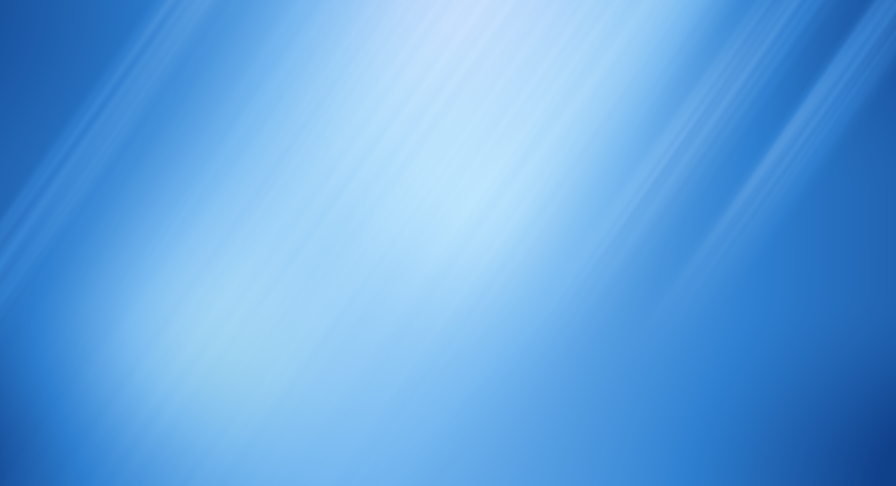
A Shadertoy shader for this background:

```glsl
const vec3 DEEP = vec3(0.06, 0.25, 0.54);
const vec3 AZURE = vec3(0.18, 0.50, 0.82);
const vec3 SKY = vec3(0.46, 0.72, 0.94);
const vec3 PALE = vec3(0.71, 0.88, 0.99);
const vec2 RAY_DIR = vec2(0.58, 0.815);

vec2 hashGradient(vec2 cell) {
    float h = fract(sin(dot(cell, vec2(127.1, 311.7))) * 43758.5);
    return vec2(cos(6.2832 * h), sin(6.2832 * h));
}

float gradientNoise(vec2 p) {
    vec2 i = floor(p), f = fract(p);
    vec2 u = f * f * f * (f * (f * 6.0 - 15.0) + 10.0);
    vec2 e = vec2(1.0, 0.0);
    float low = mix(dot(hashGradient(i), f),
                    dot(hashGradient(i + e.xy), f - e.xy), u.x);
    float high = mix(dot(hashGradient(i + e.yx), f - e.yx),
                     dot(hashGradient(i + e.xx), f - e.xx), u.x);
    return mix(low, high, u.y);
}

float glow(vec2 p, vec2 center, float radius) {
    vec2 d = (p - center) / radius;
    return exp(-dot(d, d));
}

// Soft band between two positions, with a separate softness for each side
float band(float x, float start, float end, float softStart, float softEnd) {
    return smoothstep(start, start + softStart, x)
         * (1.0 - smoothstep(end - softEnd, end, x));
}

// Fine parallel lines, stretched along the ray direction
float fibres(float across, float along) {
    return gradientNoise(vec2(across * 32.0, along * 0.8))
         + 0.8 * gradientNoise(vec2(across * 80.0 + 9.0, along * 1.2));
}

vec3 palette(float tone) {
    float t = clamp(tone, 0.0, 1.03) * 3.0;
    vec3 color = mix(DEEP, AZURE, min(t, 1.0));
    color = mix(color, SKY, clamp(t - 1.0, 0.0, 1.0));
    return mix(color, PALE, max(t - 2.0, 0.0));
}

void mainImage(out vec4 fragColor, in vec2 fragCoord) {
    vec2 uv = fragCoord / iResolution.xy;
    vec2 p = vec2(uv.x * 1.842, uv.y);
    float across = dot(p, vec2(RAY_DIR.y, -RAY_DIR.x));
    float along = dot(p, RAY_DIR);
    float side = p.x - 0.92;

    // Broad light falling off towards the sides and corners
    float tone = 0.51 * exp(-pow(abs(p.x - 0.92) / 0.92, 2.0));
    tone -= 0.25 * smoothstep(0.40, 0.0, p.y) * side * side;
    tone -= 0.10 * smoothstep(0.6, 1.0, p.y) * side * side;

    // Main diagonal beam, wider and fainter towards its foot
    float beamEnd = mix(0.95, 0.74, p.y);
    float beam = band(across, -0.32, beamEnd, 0.52, mix(0.50, 0.24, p.y));
    beam *= mix(0.40, 1.0, smoothstep(0.0, 0.95, p.y));
    tone += 0.40 * beam;

    // Pools of light
    float lowerGlow = glow(p, vec2(0.41, 0.29), 0.29);
    float topGlow = glow(p, vec2(0.95, 1.05), 0.25);
    tone += 0.25 * lowerGlow + 0.06 * topGlow;
    tone += 0.10 * glow(p, vec2(0.98, 0.55), 0.45);
    tone += 0.08 * glow(p, vec2(0.95, 0.57), 0.20);

    // Narrow streaks
    float lines = fibres(across, along);
    float leftStreak = band(across, -0.33, -0.16, 0.03, 0.10);
    float innerStreak = band(across, 0.66, 0.86, 0.07, 0.12)
                      * smoothstep(0.22, 0.90, p.y);
    float rightStreak = band(across, 0.87, 1.02, 0.03, 0.10)
                      * smoothstep(0.22, 0.85, p.y);
    float streaks = 0.09 * leftStreak + 0.12 * innerStreak + 0.16 * rightStreak;
    tone += streaks * (1.0 + 0.8 * lines) + 0.035 * beam * lines;

    // Warm and lilac tints
    vec3 color = palette(tone);
    color += vec3(0.01, 0.01, -0.025) * glow(p, vec2(0.47, 0.25), 0.16);
    color += vec3(0.05, -0.015, 0.0) * topGlow;
    color += vec3(0.20, 0.03, -0.03) * streaks;
    fragColor = vec4(clamp(color, 0.0, 1.0), 1.0);
}
```
